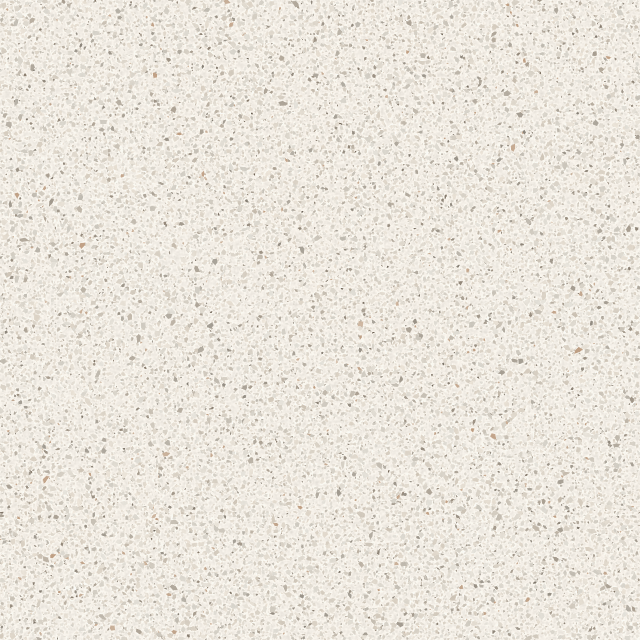
This texture is drawn by a Shadertoy shader. Its source:

```glsl
// Pale quartz terrazzo: an off-white, finely mottled binder filled with stone chips.
// Three jittered grids scatter convex polygons, from fine specks to coarse chips;
// each has its own size, stretch, direction and tone, and a thin bright rim around it.

#define CHIP_CELLS 90.0
#define GRAIN_CELLS 138.0
#define SPECK_CELLS 215.0
#define CHIP_SHARE 0.60
#define GRAIN_SHARE 0.60
#define SPECK_SHARE 0.42
#define EDGE_SOFTNESS 0.0013
#define RIM_WIDTH 0.0022
#define RIM_LIGHT 0.018
#define MOTTLE 0.050
#define RUST_SHARE 0.009

const float TAU = 6.2831853;
const vec3 BINDER = vec3(0.940, 0.921, 0.890);
const vec3 PALE_STONE = vec3(0.914, 0.894, 0.856);
const vec3 GREY_STONE = vec3(0.815, 0.787, 0.740);
const vec3 DARK_STONE = vec3(0.39, 0.35, 0.30);
const vec3 RUST_STONE = vec3(0.75, 0.62, 0.51);

// Integer hash: three random values per cell and seed
vec3 hash3(ivec2 cell, int seed) {
    uvec3 v = uvec3(ivec3(cell, seed) + 4096) * 1664525u + 1013904223u;
    v.x += v.y * v.z; v.y += v.z * v.x; v.z += v.x * v.y;
    v ^= v >> 16u;
    v.x += v.y * v.z; v.y += v.z * v.x; v.z += v.x * v.y;
    return vec3(v >> 8u) / 16777216.0;
}

float cornerSlope(ivec2 corner, vec2 offset, int seed) {
    float angle = TAU * hash3(corner, seed).x;
    return dot(vec2(cos(angle), sin(angle)), offset);
}

float gradientNoise(vec2 p, int seed) {
    ivec2 i = ivec2(floor(p));
    vec2 f = fract(p);
    vec2 u = f * f * f * (f * (f * 6.0 - 15.0) + 10.0);
    float low = mix(cornerSlope(i, f, seed),
                    cornerSlope(i + ivec2(1, 0), f - vec2(1, 0), seed), u.x);
    float high = mix(cornerSlope(i + ivec2(0, 1), f - vec2(0, 1), seed),
                     cornerSlope(i + ivec2(1, 1), f - vec2(1, 1), seed), u.x);
    return mix(low, high, u.y);
}

// Distance to an irregular five-sided chip
float chipDistance(vec2 p, float radius, float stretch, float turn, ivec2 cell, int seed) {
    float c = cos(turn), s = sin(turn);
    p = mat2(c, -s, s, c) * p * vec2(1.0 / stretch, stretch);
    float d = -1.0;
    for (int side = 0; side < 5; side++) {
        vec3 rnd = hash3(cell, seed + 10 + side);
        float angle = TAU * (float(side) + 0.7 * rnd.x) / 5.0;
        d = max(d, dot(p, vec2(cos(angle), sin(angle))) - radius * mix(0.7, 1.05, rnd.y));
    }
    return d;
}

// Mostly pale stone, with a short tail of dark and rusty pieces
vec3 stoneColour(vec3 rnd, float depth) {
    vec3 colour = mix(PALE_STONE, GREY_STONE, rnd.x);
    colour = mix(colour, DARK_STONE, depth * pow(rnd.x, 13.0));
    colour += (rnd.y - 0.5) * vec3(0.022, 0.0, -0.018);
    return rnd.z < RUST_SHARE ? mix(RUST_STONE, colour, 0.4 * rnd.y) : colour;
}

// Lays one grid of chips over the colour below it; depth sets how dark the tail gets
vec3 addChips(vec3 colour, vec2 uv, float cells, float share, float depth,
              float edge, int seed) {
    vec2 p = uv * cells;
    ivec2 home = ivec2(floor(p));
    vec3 stone = colour;
    float cover = 0.0, nearest = 1.0;
    for (int y = -1; y <= 1; y++)
    for (int x = -1; x <= 1; x++) {
        ivec2 cell = home + ivec2(x, y);
        vec3 place = hash3(cell, seed);
        if (place.z > share) continue;
        vec3 form = hash3(cell, seed + 1);
        vec2 offset = p - vec2(cell) - mix(vec2(0.12), vec2(0.88), place.xy);
        float radius = mix(0.20, 0.42, form.x * form.x);
        float d = chipDistance(offset, radius, mix(1.0, 1.35, form.y),
                               TAU * form.z, cell, seed) / cells;
        nearest = min(nearest, d);
        float inside = clamp(0.5 - d / edge, 0.0, 1.0);
        if (inside > cover) {
            cover = inside;
            // Bigger pieces stay lighter
            stone = stoneColour(hash3(cell, seed + 2), depth * (1.0 - 0.5 * form.x));
        }
    }
    float rim = 1.0 - smoothstep(0.0, RIM_WIDTH, abs(nearest - 0.5 * RIM_WIDTH));
    return mix(colour + RIM_LIGHT * rim, stone, cover);
}

void mainImage(out vec4 fragColor, in vec2 fragCoord) {
    vec2 uv = fragCoord / iResolution.y;
    float edge = max(1.0 / iResolution.y, EDGE_SOFTNESS);

    // Binder with fine mottling and broad, very faint warm clouds
    float fine = gradientNoise(uv * 140.0, 1) + 0.8 * gradientNoise(uv * 245.0, 2);
    float cloud = gradientNoise(uv * 3.0, 3) + 0.5 * gradientNoise(uv * 8.0, 4);
    vec3 colour = BINDER + MOTTLE * fine + cloud * vec3(0.002, -0.002, -0.004);

    // Specks first, coarse chips last
    colour = addChips(colour, uv, SPECK_CELLS, SPECK_SHARE, 1.0, edge, 100);
    colour = addChips(colour, uv, GRAIN_CELLS, GRAIN_SHARE, 1.0, edge, 200);
    colour = addChips(colour, uv, CHIP_CELLS, CHIP_SHARE, 0.75, edge, 300);

    // Slight tooth over binder and stone alike
    colour += 0.02 * gradientNoise(uv * 230.0, 5);
    fragColor = vec4(clamp(colour, 0.0, 0.975), 1.0);
}
```
